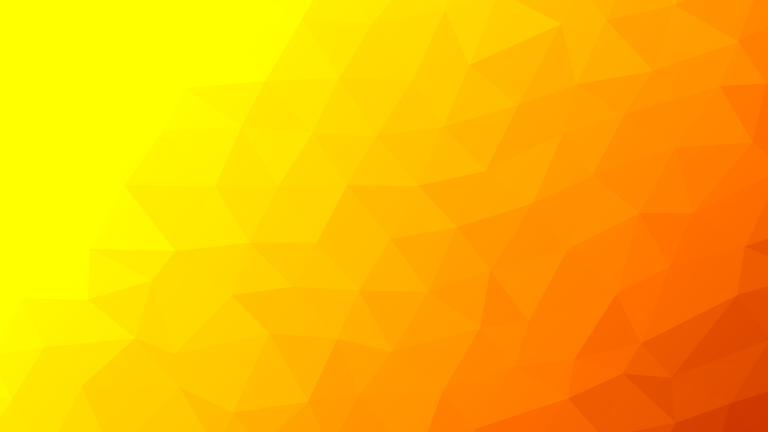
Write a WebGL 1 fragment shader that draws this background.

```glsl
precision highp float;

uniform vec2 u_resolution;

// Mesh lattice, in units of the canvas height
const vec2 MESH_ORIGIN = vec2(0.713, 0.692);
const vec2 MESH_RIGHT = vec2(0.162, 0.0);
const vec2 MESH_DOWN = vec2(-0.069, -0.123);
const float BEND_START = 0.97;
const float BEND_SLOPE = 0.31;

// Vertex jitter, calm near the focus and stronger away from it
const vec2 CALM_CENTER = vec2(0.85, 0.58);
const float JITTER_MIN = 0.07;
const float JITTER_MAX = 0.32;

// Colour ramp
const float GREEN_BASE = 0.92;
const vec2 GREEN_SLOPE = vec2(-0.72, 0.35);
const float GREEN_MIN = 0.17;
const float RED_FADE_START = 0.43;
const float RED_FADE_RATE = 0.9;
const float FACET_CONTRAST = 0.055;
const float FACET_GRADIENT = 0.25;

float hash(vec2 p) {
  return fract(sin(dot(p, vec2(127.1, 311.7))) * 43758.55);
}

float bend(float x) {
  return BEND_SLOPE * max(x - BEND_START, 0.0);
}

// Lattice coordinates of a canvas point
vec2 toLattice(vec2 p) {
  vec2 q = p - vec2(0.0, bend(p.x)) - MESH_ORIGIN;
  float row = q.y / MESH_DOWN.y;
  return vec2((q.x - row * MESH_DOWN.x) / MESH_RIGHT.x, row);
}

// Canvas position of a lattice point
vec2 fromLattice(vec2 g) {
  vec2 p = MESH_ORIGIN + g.x * MESH_RIGHT + g.y * MESH_DOWN;
  return p + vec2(0.0, bend(p.x));
}

vec2 meshVertex(vec2 id) {
  float wild = smoothstep(0.15, 0.65, distance(fromLattice(id), CALM_CENTER));
  float angle = 6.2832 * hash(id);
  float radius = mix(JITTER_MIN, JITTER_MAX, wild) * sqrt(hash(id + 17.3));
  return fromLattice(id + radius * vec2(cos(angle), sin(angle)));
}

// Signed distance to an edge, positive on its left
float edgeDistance(vec2 p, vec2 a, vec2 b) {
  vec2 e = b - a;
  vec2 d = p - a;
  return (e.x * d.y - e.y * d.x) / length(e);
}

float coverage(vec2 p, vec2 a, vec2 b, vec2 c, float pixel) {
  float inside = min(edgeDistance(p, a, b),
                     min(edgeDistance(p, b, c), edgeDistance(p, c, a)));
  return clamp(inside / pixel + 0.5, 0.0, 1.0);
}

vec3 ramp(vec2 p, float aspect, float shade) {
  float green = GREEN_BASE + dot(GREEN_SLOPE, vec2(p.x / aspect, p.y)) + shade;
  green = clamp(green, GREEN_MIN, 1.0);
  float red = 1.0 - RED_FADE_RATE * max(RED_FADE_START - green, 0.0);
  return vec3(red, green, 0.0);
}

// Facet colour with its coverage as the weight
vec4 facet(vec2 p, vec2 a, vec2 b, vec2 c, vec2 seed, float aspect) {
  float weight = coverage(p, a, b, c, 1.0 / u_resolution.y);
  vec2 samplePoint = mix((a + b + c) / 3.0, p, FACET_GRADIENT);
  float shade = FACET_CONTRAST * (hash(seed) - 0.5);
  return vec4(ramp(samplePoint, aspect, shade), 1.0) * weight;
}

void main() {
  vec2 p = gl_FragCoord.xy / u_resolution.y;
  float aspect = u_resolution.x / u_resolution.y;
  vec2 cell = floor(toLattice(p));
  vec4 sum = vec4(0.0);

  // Blend the two facets of every nearby cell
  for (int j = -1; j <= 1; j++) {
    for (int i = -1; i <= 1; i++) {
      vec2 id = cell + vec2(float(i), float(j));
      vec2 a = meshVertex(id);
      vec2 b = meshVertex(id + vec2(1.0, 0.0));
      vec2 c = meshVertex(id + vec2(1.0, 1.0));
      vec2 d = meshVertex(id + vec2(0.0, 1.0));
      sum += facet(p, a, c, b, id + 41.7, aspect);
      sum += facet(p, a, d, c, id + 83.1, aspect);
    }
  }
  gl_FragColor = vec4(sum.rgb / max(sum.a, 0.0001), 1.0);
}
```
